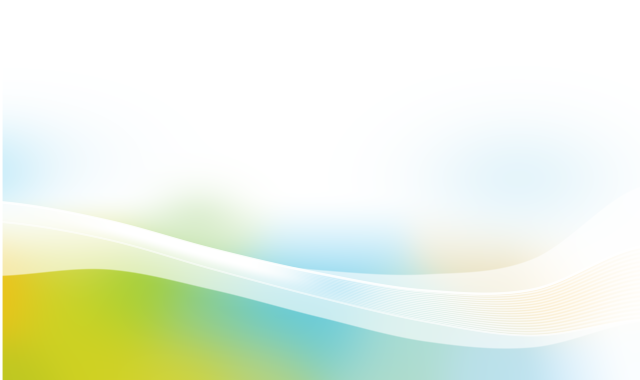
Write a WebGL 2 fragment shader that draws this background.

```glsl
#version 300 es
precision highp float;

uniform vec2 u_resolution;
out vec4 fragColor;

const vec3 WHITE = vec3(1.0);
const vec3 SKY = vec3(0.50, 0.82, 0.95);
const vec3 TEAL = vec3(0.38, 0.79, 0.86);
const vec3 LIME = vec3(0.80, 0.83, 0.14);
const vec3 GREEN = vec3(0.64, 0.81, 0.19);
const vec3 GOLD = vec3(0.95, 0.75, 0.09);
const vec3 MIST = vec3(0.68, 0.87, 0.84);
const vec3 SAND = vec3(0.90, 0.85, 0.68);
const vec3 PEACH = vec3(0.99, 0.91, 0.74);

// Smooth height curve through seven evenly spaced knots
float curve(float x, float k[7]) {
    float t = clamp(x, 0.0, 1.0) * 6.0;
    int i = min(int(t), 5);
    float f = t - float(i);
    float a = k[max(i - 1, 0)], b = k[i], c = k[i + 1], d = k[min(i + 2, 6)];
    return b + 0.5 * f * (c - a + f * (2.0 * a - 5.0 * b + 4.0 * c - d
        + f * (3.0 * (b - c) + d - a)));
}

float below(float y, float edge, float soft) {
    return 1.0 - smoothstep(-soft, soft, y - edge);
}

float hairline(float y, float edge, float width) {
    return 1.0 - smoothstep(0.3 * width, width, abs(y - edge));
}

float glow(vec2 p, vec2 center, vec2 radius) {
    vec2 d = (p - center) / radius;
    return exp(-dot(d, d));
}

// Weighted colour spot, normalised after all spots are summed
void addSpot(inout vec4 sum, vec2 p, vec2 center, vec3 tint) {
    sum += vec4(tint, 1.0) * (glow(p, center, vec2(0.085, 0.12)) + 1e-5);
}

vec3 colourField(vec2 p) {
    vec4 sum = vec4(0.0);
    // Yellow and green side
    addSpot(sum, p, vec2(-0.02, 0.22), GOLD);
    addSpot(sum, p, vec2(0.10, 0.20), LIME);
    addSpot(sum, p, vec2(0.21, 0.23), GREEN);
    addSpot(sum, p, vec2(0.16, 0.07), vec3(0.82, 0.82, 0.13));
    addSpot(sum, p, vec2(0.29, 0.02), vec3(0.83, 0.83, 0.22));
    addSpot(sum, p, vec2(0.00, 0.00), vec3(0.74, 0.78, 0.13));
    addSpot(sum, p, vec2(0.12, 0.38), vec3(0.86, 0.87, 0.45));
    addSpot(sum, p, vec2(0.30, 0.40), vec3(0.62, 0.82, 0.46));
    // Blue middle
    addSpot(sum, p, vec2(0.33, 0.18), vec3(0.53, 0.80, 0.60));
    addSpot(sum, p, vec2(0.43, 0.19), TEAL);
    addSpot(sum, p, vec2(0.51, 0.13), TEAL);
    addSpot(sum, p, vec2(0.42, 0.02), vec3(0.74, 0.83, 0.48));
    addSpot(sum, p, vec2(0.51, 0.33), SKY);
    // Pale right side
    addSpot(sum, p, vec2(0.62, 0.15), MIST);
    addSpot(sum, p, vec2(0.60, 0.02), vec3(0.69, 0.86, 0.79));
    addSpot(sum, p, vec2(0.78, 0.03), vec3(0.73, 0.88, 0.92));
    addSpot(sum, p, vec2(0.92, 0.02), vec3(0.81, 0.92, 0.99));
    addSpot(sum, p, vec2(0.77, 0.32), SAND);
    addSpot(sum, p, vec2(0.90, 0.25), PEACH);
    return sum.rgb / sum.a;
}

// Colour field fading to white upward and to the right
vec3 backdrop(vec2 p) {
    float fullHeight = mix(0.28, 0.16, smoothstep(0.13, 0.43, p.x));
    float cover = 1.0 - smoothstep(fullHeight, 0.50, p.y);
    cover *= 1.0 - 0.9 * smoothstep(0.82, 1.0, p.x + 0.15 * p.y);
    vec3 col = mix(WHITE, colourField(p), cover);
    col = mix(col, vec3(0.72, 0.91, 0.97), 0.8 * glow(p, vec2(-0.02, 0.55), vec2(0.09, 0.11)));
    col = mix(col, vec3(0.86, 0.94, 0.98), 0.35 * glow(p, vec2(0.05, 0.58), vec2(0.15, 0.13)));
    col = mix(col, vec3(0.76, 0.88, 0.68), 0.4 * glow(p, vec2(0.31, 0.43), vec2(0.07, 0.08)));
    return mix(col, vec3(0.89, 0.955, 0.98), 0.9 * glow(p, vec2(0.81, 0.53), vec2(0.15, 0.15)));
}

// White strands: merged at the left centre, separate at the ends
vec3 ribbon(vec3 col, vec2 p, float s, float strands) {
    float phase = s * strands;
    float detail = 1.0 - smoothstep(0.45, 1.0, fwidth(phase));
    float stripe = 0.5 + 0.5 * detail * cos(6.28318 * phase);
    float span = smoothstep(0.03, 0.20, p.x) * (1.0 - smoothstep(0.38, 0.54, p.x));
    float solid = span * (1.0 - smoothstep(0.35, 0.95, s));
    col = mix(col, SKY, 0.4 * glow(vec2(p.x, s), vec2(0.51, 0.40), vec2(0.07, 0.6)));
    col = mix(col, PEACH, 0.5 * glow(vec2(p.x, s), vec2(0.86, 0.5), vec2(0.11, 0.7)));
    return mix(col, WHITE, mix(0.65 * stripe, 1.0, solid));
}

void main() {
    vec2 p = gl_FragCoord.xy / u_resolution;
    float px = 1.0 / u_resolution.y;

    float crest = curve(p.x, float[7](0.468, 0.420, 0.344, 0.280, 0.235, 0.2385, 0.350));
    float trough = curve(p.x, float[7](0.416, 0.370, 0.291, 0.217, 0.153, 0.117, 0.158));
    float hill = curve(p.x, float[7](0.274, 0.291, 0.237, 0.165, 0.101, 0.086, 0.153));
    float sail = curve(p.x, float[7](0.344, 0.333, 0.322, 0.289, 0.278, 0.319, 0.508));

    // Translucent veil above the saturated hill
    vec3 col = backdrop(p);
    float veil = below(p.y, max(crest, sail), px) * (1.0 - below(p.y, hill, px));
    col = mix(col, WHITE, 0.62 * veil);

    // Strand ribbon and its bright borders
    float s = (crest - p.y) / (crest - trough);
    float inside = below(p.y, crest, px) * (1.0 - below(p.y, trough, px));
    col = mix(col, ribbon(col, p, s, 17.0), inside);
    col = mix(col, WHITE, 0.85 * hairline(p.y, crest, 0.005));
    col = mix(col, WHITE, 0.5 * hairline(p.y, trough, 0.004));

    // Narrow left margin
    float margin = 1.0 - smoothstep(0.003, 0.005, p.x);
    fragColor = vec4(mix(col, WHITE, margin), 1.0);
}
```
